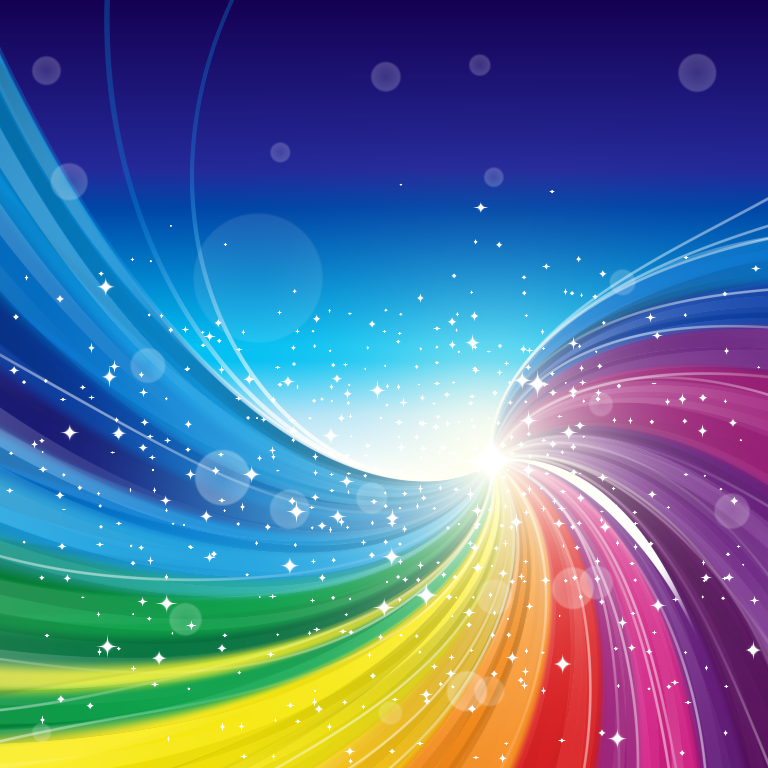
This background is drawn by a WebGL 1 fragment shader. Its source:

```glsl
precision highp float;
uniform vec2 u_resolution;

const vec2 FOCUS = vec2(0.64, 0.40);
const float TWIST = 115.0;       // degrees the fan turns far from the focus
const float TWIST_RADIUS = 0.45;
const float FAN_START = 215.0;   // untwisted angle of the first fan edge
const float FAN_SPAN = 242.0;
const float BAND_SOFTNESS = 0.005;
const float STREAK_GAIN = 0.26;
const float GLOW_RADIUS = 0.15;
const float STRAND_WIDTH = 0.0007;

const vec3 WHITE = vec3(1.0);
const vec3 SKY_BLUE = vec3(0.02, 0.58, 0.90);
const vec3 AZURE = vec3(0.0, 0.46, 0.83);
const vec3 ROYAL = vec3(0.04, 0.25, 0.68);
const vec3 INDIGO = vec3(0.10, 0.10, 0.50);
const vec3 CYAN = vec3(0.10, 0.64, 0.89);
const vec3 TEAL = vec3(0.16, 0.72, 0.65);
const vec3 GREEN = vec3(0.03, 0.64, 0.28);
const vec3 FOREST = vec3(0.0, 0.46, 0.24);
const vec3 LEMON = vec3(0.85, 0.90, 0.12);
const vec3 YELLOW = vec3(0.98, 0.92, 0.03);
const vec3 AMBER = vec3(1.0, 0.78, 0.05);
const vec3 ORANGE = vec3(0.98, 0.54, 0.08);
const vec3 RED = vec3(0.88, 0.12, 0.13);
const vec3 PLUM = vec3(0.62, 0.11, 0.48);
const vec3 MAGENTA = vec3(0.83, 0.10, 0.51);
const vec3 VIOLET = vec3(0.42, 0.12, 0.51);
const vec3 MAROON = vec3(0.34, 0.05, 0.36);
const vec3 NIGHT = vec3(0.08, 0.0, 0.32);
const vec3 DUSK = vec3(0.14, 0.16, 0.60);
const vec3 HORIZON = vec3(0.0, 0.75, 0.95);

float hash(vec2 p) { return fract(sin(dot(p, vec2(127.1, 311.7))) * 43758.5); }

vec3 ramp(vec3 c, float x, float a, float b, vec3 tint) {
  return mix(c, tint, clamp((x - a) / (b - a), 0.0, 1.0));
}

vec3 band(vec3 c, float s, float at, vec3 tint) {
  return mix(c, tint, smoothstep(at - BAND_SOFTNESS, at + BAND_SOFTNESS, s));
}

vec3 skyColour(float y) {
  float depth = 1.0 - y;
  vec3 c = ramp(NIGHT, depth, 0.0, 0.22, DUSK);
  c = ramp(c, depth, 0.22, 0.27, vec3(0.0, 0.27, 0.65));
  c = ramp(c, depth, 0.27, 0.45, HORIZON);
  c = ramp(c, depth, 0.47, 0.54, vec3(0.67, 0.88, 0.97));
  return ramp(c, depth, 0.54, 0.62, WHITE);
}

// Colour order around the fan, s running from 0 to 1
vec3 fanColour(float s) {
  vec3 c = band(SKY_BLUE, s, 0.035, AZURE);
  c = band(c, s, 0.065, ROYAL);
  c = band(c, s, 0.092, INDIGO);
  c = band(c, s, 0.120, AZURE);
  c = band(c, s, 0.142, CYAN);
  c = band(c, s, 0.172, TEAL);
  c = band(c, s, 0.188, GREEN);
  c = band(c, s, 0.219, FOREST);
  c = band(c, s, 0.237, LEMON);
  c = band(c, s, 0.250, GREEN);
  c = band(c, s, 0.272, YELLOW);
  c = band(c, s, 0.345, AMBER);
  c = band(c, s, 0.390, ORANGE);
  c = band(c, s, 0.468, RED);
  c = band(c, s, 0.535, PLUM);
  c = band(c, s, 0.570, MAGENTA);
  c = band(c, s, 0.615, VIOLET);
  c = band(c, s, 0.645, MAROON);
  c = band(c, s, 0.690, VIOLET);
  c = band(c, s, 0.790, PLUM);
  c = band(c, s, 0.890, VIOLET);
  c = band(c, s, 0.930, ROYAL);
  return band(c, s, 0.967, AZURE);
}

float line(float d, float width, float px) { return 1.0 - smoothstep(width, width + px, abs(d)); }

float star(vec2 d, float size) {
  vec2 a = abs(d) / size;
  return 1.0 - smoothstep(0.7, 1.05, sqrt(a.x) + sqrt(a.y)) + 0.4 * exp(-12.0 * dot(a, a));
}

float bubble(vec2 d, float radius, float px) {
  float r = length(d);
  return (1.0 - smoothstep(radius - px, radius + px, r)) * (0.6 + 0.4 * r / radius);
}

void main() {
  vec2 uv = gl_FragCoord.xy / u_resolution.y;
  float px = 1.5 / u_resolution.y;

  // Twisted polar coordinates; spread is the change of s per unit length
  vec2 p = uv - FOCUS;
  float r = max(length(p), 0.001);
  float turn = degrees(atan(p.y, p.x)) + TWIST * r / (r + TWIST_RADIUS);
  float angle = mod(turn - FAN_START + 60.0, 360.0) - 60.0;
  float s = angle / FAN_SPAN;
  float shear = radians(TWIST) * TWIST_RADIUS / pow(r + TWIST_RADIUS, 2.0);
  float spread = length(vec2(1.0 / r, shear)) / radians(FAN_SPAN);

  // Fan body with layered streaks
  vec3 fan = fanColour(s);
  fan = mix(fan, CYAN, (1.0 - smoothstep(0.14, 0.20, s)) * (1.0 - smoothstep(0.2, 0.6, r)) * 0.8);
  for (int i = 0; i < 3; i++) {
    float freq = 27.0 * pow(2.0, float(i));
    float x = s * freq + 0.5 * sin(r * 4.0 + float(i) * 2.0);
    float soft = clamp(freq * spread * px, 0.12, 1.0);
    float tone = mix(hash(vec2(floor(x), float(i))), hash(vec2(floor(x) + 1.0, float(i))),
                     smoothstep(1.0 - soft, 1.0, fract(x)));
    float shade = (tone - 0.5) * (0.7 + 0.5 * sin(r * 8.0 + tone * 9.0));
    fan = mix(fan, WHITE, STREAK_GAIN * 1.4 * max(shade, 0.0));
    fan *= 1.0 - STREAK_GAIN * 1.3 * max(-shade, 0.0);
  }
  float edge = spread * px;
  float inside = smoothstep(-edge, edge, s) * (1.0 - smoothstep(1.0 - edge, 1.0 + edge, s));
  vec3 colour = mix(skyColour(uv.y), fan, inside);

  // Fine strands in the fan, then loose ones bending away from its edges
  for (int i = 0; i < 26; i++) {
    float k = float(i);
    float at = hash(vec2(k, 7.0)) + 0.01 * sin(r * 6.0 + k);
    float fade = 0.3 + 0.2 * sin(r * 9.0 + k * 2.3);
    colour = mix(colour, WHITE, fade * line((s - at) / spread, STRAND_WIDTH, px));
  }
  for (int i = 0; i < 3; i++) {
    float bend = r * r * (float(i) * 20.0 + 15.0 * step(1.5, float(i)));
    float left = line((angle + bend) / FAN_SPAN / spread, 0.001 + 0.003 * r, px);
    float right = line((angle - FAN_SPAN - bend * 0.5) / FAN_SPAN / spread, STRAND_WIDTH, px);
    colour = mix(colour, mix(WHITE, SKY_BLUE, smoothstep(0.3, 0.6, r)), left * mix(0.9, 0.3, smoothstep(0.1, 0.6, r)));
    colour = mix(colour, WHITE, right * 0.45);
  }
  float arc = smoothstep(0.36, 0.18, r) * 0.006 * smoothstep(0.0, 0.15, r);
  colour = mix(colour, WHITE, line((s - 0.64) / spread, arc, px) * (1.0 - smoothstep(0.25, 0.36, r)));

  // Central glow and translucent bubbles
  colour = mix(colour, vec3(1.0, 1.0, 0.94), exp(-pow(r / GLOW_RADIUS, 1.5)));
  float haze = bubble(uv - vec2(0.336, 0.638), 0.084, px) * 0.10;
  haze += bubble(uv - vec2(0.29, 0.378), 0.036, px) * 0.30;
  haze += bubble(uv - vec2(0.746, 0.234), 0.027, px) * 0.28;
  haze += bubble(uv - vec2(0.608, 0.10), 0.026, px) * 0.30;
  vec2 cell = floor(uv * 7.0);
  vec2 jitter = 0.3 + 0.4 * vec2(hash(cell + 3.0), hash(cell + 8.0));
  haze += bubble(uv - (cell + jitter) / 7.0, 0.012 + 0.014 * hash(cell), px) * 0.22 * step(0.72, hash(cell + 5.0));

  // Sparkles crowd towards the focus
  float sparkle = star(p, 0.055) + star(uv - vec2(0.70, 0.50), 0.022) + star(uv - vec2(0.555, 0.225), 0.022);
  for (int i = 0; i < 3; i++) {
    float grid = 17.0 + 13.0 * float(i);
    vec2 id = floor(uv * grid);
    vec2 centre = (id + 0.3 + 0.4 * vec2(hash(id + 1.0), hash(id + 2.0))) / grid;
    vec2 q = centre - FOCUS;
    float density = exp(-4.5 * length(q * vec2(q.x < 0.0 ? 0.7 : 1.3, 1.0))) * (1.0 - smoothstep(0.1, 0.4, q.y));
    sparkle += star(uv - centre, (0.15 + 0.15 * hash(id + 4.0)) / grid) * step(hash(id + 6.0), density);
  }
  gl_FragColor = vec4(mix(colour, WHITE, clamp(haze + sparkle, 0.0, 1.0)), 1.0);
}
```
